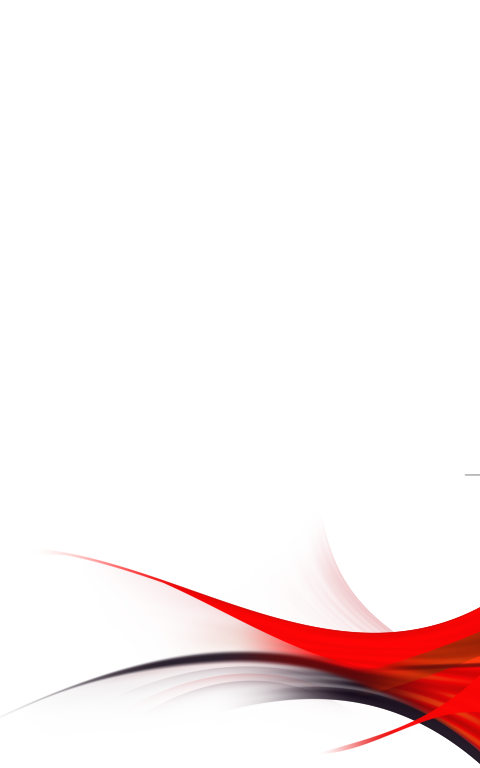
Give the GLSL for this background, as a Shadertoy shader.

```glsl
// Red and black silky ribbons sweeping across the foot of a white page.

const vec2 PAGE = vec2(4.8, 7.6);
const vec3 RED = vec3(0.98, 0.02, 0.02);
const vec3 CRIMSON = vec3(0.74, 0.06, 0.04);
const vec3 MAROON = vec3(0.36, 0.03, 0.04);
const vec3 RUST = vec3(0.66, 0.17, 0.03);
const vec3 ORANGE = vec3(0.88, 0.22, 0.05);
const vec3 INK = vec3(0.12, 0.08, 0.13);
const vec3 ROSE = vec3(0.86, 0.50, 0.52);
const vec3 SMOKE = vec3(0.55, 0.46, 0.50);

// Cubic through four knots (k = positions, v = heights)
float curve(float x, vec4 k, vec4 v) {
    vec4 d = x - k;
    return v.x * d.y * d.z * d.w / ((k.x - k.y) * (k.x - k.z) * (k.x - k.w))
         + v.y * d.x * d.z * d.w / ((k.y - k.x) * (k.y - k.z) * (k.y - k.w))
         + v.z * d.x * d.y * d.w / ((k.z - k.x) * (k.z - k.y) * (k.z - k.w))
         + v.w * d.x * d.y * d.z / ((k.w - k.x) * (k.w - k.y) * (k.w - k.z));
}

// Soft-edged coverage between two heights
float band(float y, float low, float high, float soft) {
    return smoothstep(low - soft, low + soft, y)
         * (1.0 - smoothstep(high - soft, high + soft, y));
}

// Sharp at the edge, fading with distance behind it
float wash(float behind, float depth, float soft) {
    return smoothstep(-soft, soft, behind) * exp(-max(behind, 0.0) / depth);
}

vec2 gradientAt(vec2 cell) {
    float a = 6.2832 * fract(sin(dot(cell, vec2(127.1, 311.7))) * 4375.85);
    return vec2(cos(a), sin(a));
}

float gradientNoise(vec2 p) {
    vec2 i = floor(p), f = fract(p), u = f * f * (3.0 - 2.0 * f);
    vec2 e = vec2(1.0, 0.0);
    float a = dot(gradientAt(i), f);
    float b = dot(gradientAt(i + e.xy), f - e.xy);
    float c = dot(gradientAt(i + e.yx), f - e.yx);
    float d = dot(gradientAt(i + e.xx), f - e.xx);
    return mix(mix(a, b, u.x), mix(c, d, u.x), u.y);
}

void mainImage(out vec4 fragColor, in vec2 fragCoord) {
    vec2 p = fragCoord / iResolution.xy * PAGE;
    float x = p.x, y = p.y;
    float aa = 0.8 * PAGE.y / iResolution.y;

    // Guiding edges
    float crest = curve(x, vec4(0.4, 1.8, 3.3, 4.8), vec4(2.17, 1.80, 1.37, 1.59));
    float arc = curve(x, vec4(0.0, 1.5, 3.0, 4.8), vec4(0.51, 1.04, 1.10, 0.25));
    float hem = curve(x, vec4(2.0, 3.0, 4.0, 4.8), vec4(0.50, 0.68, 0.53, 0.04));
    float t = (crest - y) / max(crest - hem, 0.1);
    float fibre = gradientNoise(vec2(x * 0.7, t * 13.0));
    vec3 col = vec3(1.0);

    // Rising plume, sharp on its right side
    float plumeX = curve(y, vec4(1.34, 1.70, 2.10, 2.52), vec4(3.95, 3.56, 3.33, 3.21));
    float plume = wash(plumeX - x, 0.06 + 0.28 * smoothstep(2.5, 1.3, y), aa);
    plume *= smoothstep(2.6, 1.8, y) * smoothstep(crest - 0.1, crest, y);
    plume *= 0.85 + 0.7 * gradientNoise(vec2((plumeX - x) * 16.0, y * 0.8));
    col = mix(col, ROSE, 0.55 * plume);

    // Pale veils behind the crest and under the arc
    float veil = wash(crest - y, 0.22, aa) * smoothstep(0.7, 2.4, x);
    col = mix(col, ROSE, veil * (0.38 + 0.3 * fibre));
    float glow = band(y, arc, arc + 0.3, 0.14) * smoothstep(1.5, 3.1, x);
    col = mix(col, vec3(0.87, 0.68, 0.62), 0.6 * glow * step(y, crest));
    float haze = wash(arc - y, 0.13, aa) * smoothstep(0.1, 1.8, x);
    haze *= mix(1.0, smoothstep(hem - aa, hem + aa, y), smoothstep(2.2, 2.8, x));
    col = mix(col, SMOKE, haze * (0.48 + 0.4 * fibre));

    // Thin trailing arcs fanning out below
    for (int i = 0; i < 4; i++) {
        float n = float(i);
        float strand = arc - 0.07 - 0.07 * n - 0.05 * n * (2.6 - x) * (2.6 - x);
        float reach = smoothstep(0.7 + 0.2 * n, 2.5, x) * smoothstep(3.6, 2.8, x);
        vec3 tint = mix(ROSE, SMOKE, mod(n, 2.0));
        col = mix(col, tint, 0.4 * reach * wash(strand - y, 0.05, aa));
    }

    // Smoky body, turning red to the right
    float inside = band(y, hem, max(crest, hem), aa);
    float sooty = inside * smoothstep(arc + 0.06, arc - 0.03, y);
    float density = smoothstep(2.1, 3.7, x);
    col = mix(col, mix(SMOKE, INK, density), sooty * density * (0.85 + 0.5 * fibre));
    float hot = smoothstep(3.6, 4.6, x);
    vec3 silk = mix(MAROON, RED, smoothstep(0.65, 0.35, t));
    silk = mix(silk, mix(RED, ORANGE, smoothstep(0.1, 0.35, fibre + 0.1)), 0.85 * hot);
    silk *= 1.0 + 0.45 * fibre;
    float silkLow = mix(arc - 0.08, hem + 0.13, smoothstep(3.2, 4.5, x));
    float silkMask = inside * smoothstep(silkLow - 0.06, silkLow + 0.06, y);
    col = mix(col, silk, silkMask * smoothstep(2.3, 3.5, x));

    // Dark hem and the long black arc
    float hemBand = band(y, hem, hem + 0.12, aa);
    col = mix(col, INK, 0.9 * hemBand * smoothstep(2.6, 4.0, x));
    float arcWidth = 0.015 + 0.075 * smoothstep(0.4, 2.2, x);
    float arcBand = band(y, arc - arcWidth, arc, aa + 0.25 * arcWidth);
    float arcFade = smoothstep(-0.3, 1.7, x) * smoothstep(4.4, 3.2, x);
    col = mix(col, mix(INK, MAROON, smoothstep(2.1, 3.0, x)), 0.93 * arcFade * arcBand);

    // Bright crest ribbon with a fine dark rim
    float width = max(0.025, curve(x, vec4(1.2, 2.0, 3.0, 4.2), vec4(0.0, 0.07, 0.24, 0.38)));
    float ribbon = band(y, crest - width, crest, aa) * smoothstep(0.3, 1.9, x);
    col = mix(col, RED * (1.0 + 0.12 * fibre), ribbon);
    float rim = band(y, crest - 0.012, crest, aa) * smoothstep(1.2, 2.4, x);
    col = mix(col, CRIMSON, 0.6 * rim);

    // Rust and maroon folds crossing the right side
    float fold = 1.35 - 0.42 * (4.8 - x) + 0.07 * (4.8 - x) * (4.8 - x);
    float foldFade = smoothstep(3.5, 4.4, x) * inside;
    col = mix(col, RUST * (1.0 + 0.5 * fibre), 0.9 * foldFade * band(y, fold - 0.24, fold, aa));
    float crease = 1.04 - 0.04 * (4.8 - x);
    col = mix(col, MAROON, 0.75 * foldFade * band(y, crease - 0.04, crease, 2.0 * aa));

    // Red blade sweeping up from below
    vec4 knots = vec4(3.2, 3.8, 4.3, 4.8);
    float bladeTop = curve(x, knots, vec4(0.15, 0.33, 0.55, 0.92));
    float bladeLow = curve(x, knots, vec4(0.14, 0.29, 0.48, 0.55));
    float blade = band(y, bladeLow, bladeTop, aa) * smoothstep(3.15, 3.95, x);
    col = mix(col, mix(RED, CRIMSON, 0.35 * smoothstep(4.2, 3.6, x)), 0.95 * blade);

    // Short grey rule at the right margin
    float rule = band(y, 2.893, 2.907, 0.5 * aa) * smoothstep(4.64, 4.66, x);
    col = mix(col, vec3(0.7), rule);

    fragColor = vec4(clamp(col, 0.0, 1.0), 1.0);
}
```
